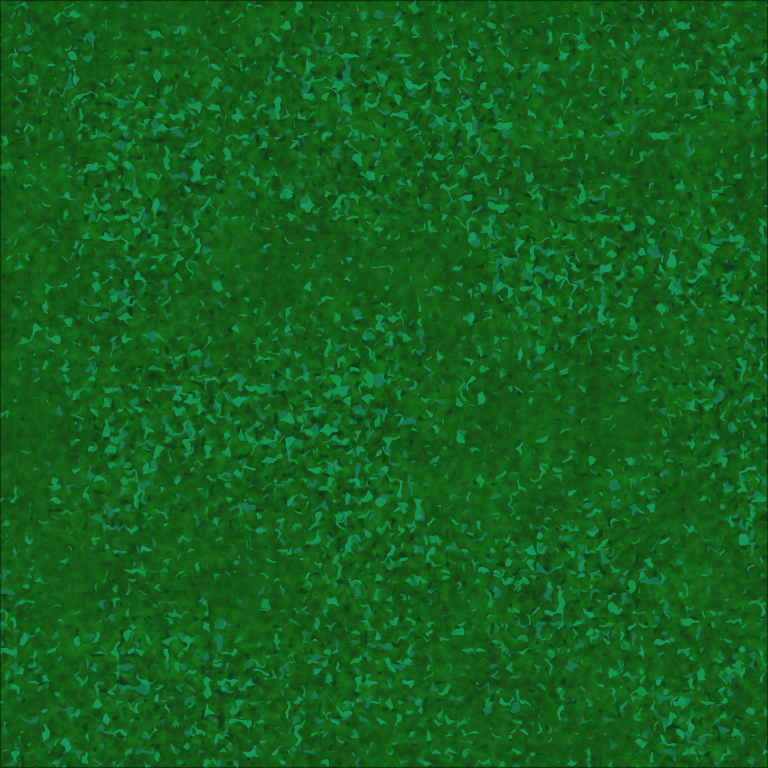
Write a three.js fragment shader that draws this texture.

```glsl
// Mottled deep green turf strewn with small, ragged teal flecks in loose drifts.
varying vec2 vUv;

float hash(vec2 p) {
  vec3 q = fract(vec3(p.xyx) * 0.1031);
  q += dot(q, q.yzx + 33.33);
  return fract((q.x + q.y) * q.z);
}

// Slope of one lattice corner, dotted with the offset from it
float corner(vec2 cell, vec2 offset) {
  float angle = 6.2832 * hash(cell);
  return dot(vec2(cos(angle), sin(angle)), offset);
}

// Gradient noise, about -0.7 to 0.7
float noise(vec2 p) {
  vec2 i = floor(p);
  vec2 f = p - i;
  vec2 u = f * f * f * (f * (f * 6.0 - 15.0) + 10.0);
  vec2 e = vec2(1.0, 0.0);
  float low = mix(corner(i, f), corner(i + e, f - e), u.x);
  float high = mix(corner(i + e.yx, f - e.yx), corner(i + 1.0, f - 1.0), u.x);
  return mix(low, high, u.y);
}

// Broad clouds that gather the flecks into drifts
float drifts(vec2 p) {
  return noise(p * 5.0 + 7.3) + 0.6 * noise(p * 12.0 + 41.7);
}

// Bends the plane so that round blobs become ragged shards
vec2 ragged(vec2 p) {
  return p + 0.007 * vec2(noise(p * 95.0 + 13.1), noise(p * 95.0 + 87.9));
}

// Short, thin curved strokes: contour lines cut into pieces
float strokes(vec2 p, float density) {
  float line = 1.0 - smoothstep(0.04, 0.14, abs(noise(p * 48.0 + 151.0)));
  float piece = smoothstep(0.20, 0.34, noise(p * 62.0 + 203.0) + density);
  return line * piece;
}

void main() {
  vec2 uv = vUv;
  float cloud = drifts(uv);
  float density = 0.2 * cloud;
  vec2 bent = ragged(uv);

  // Soft green ground, calmer between the drifts
  float grain = 0.10 * noise(uv * 68.0 + 311.0) + 0.09 * noise(bent * 130.0 + 407.0);
  float shade = 0.362 + grain * (1.0 + 0.6 * cloud) + 0.06 * noise(uv * 15.0 + 23.0);
  vec3 color = vec3(0.08, shade, 0.085 + 0.25 * max(shade - 0.36, 0.0));

  // Dark specks
  float speck = smoothstep(0.30, 0.52, noise(uv * 85.0 + 509.0) + density);
  color = mix(color, vec3(0.05, 0.22, 0.09), 0.75 * speck);

  // Dim blue-green flecks below, bright teal shards and strokes above
  float dim = smoothstep(0.27, 0.46, noise(bent * 72.0 + 601.0) + density);
  color = mix(color, vec3(0.09, 0.50, 0.37), 0.75 * dim);
  float shard = smoothstep(0.28, 0.42, noise(bent * 76.0 + 709.0) + density);
  float bright = max(shard, 0.85 * strokes(bent, density));
  float tint = 0.5 + noise(uv * 40.0 + 809.0);
  vec3 teal = mix(vec3(0.07, 0.59, 0.28), vec3(0.09, 0.62, 0.42), tint);
  color = mix(color, teal, 0.88 * bright);

  // Thin dark rim
  vec2 inset = min(uv, 1.0 - uv);
  color *= mix(0.6, 1.0, smoothstep(0.0005, 0.0025, min(inset.x, inset.y)));

  gl_FragColor = vec4(color, 1.0);
}
```
